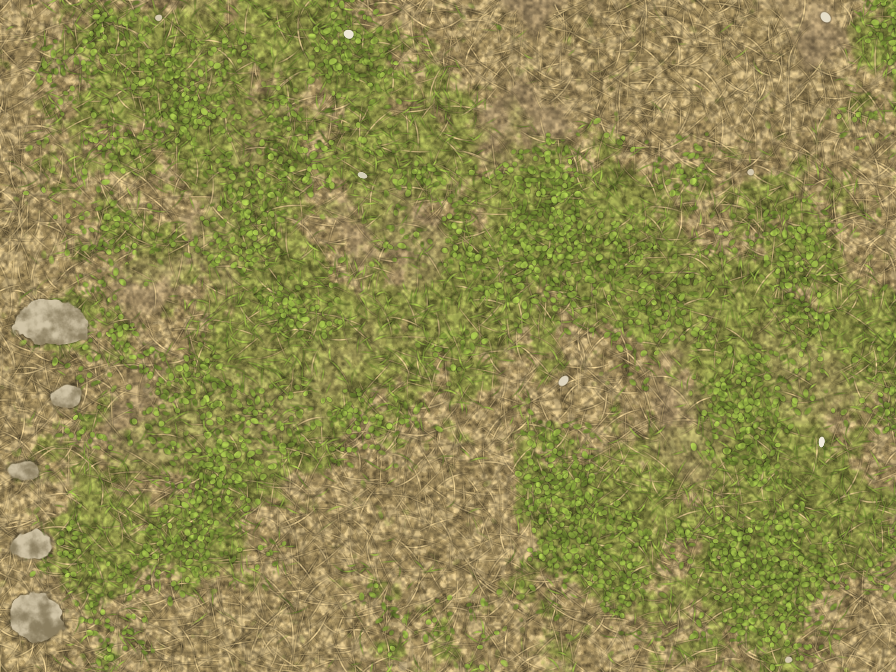
Give the GLSL for this texture, as a Shadertoy shader.

```glsl
const vec3 SOIL_DARK = vec3(0.43, 0.37, 0.24);
const vec3 SOIL_MID = vec3(0.61, 0.53, 0.355);
const vec3 STRAW = vec3(0.79, 0.70, 0.50);
const vec3 BARE_EARTH = vec3(0.59, 0.51, 0.38);
const vec3 TURF_DARK = vec3(0.37, 0.38, 0.18);
const vec3 TURF_MID = vec3(0.53, 0.54, 0.27);
const vec3 TURF_LIGHT = vec3(0.64, 0.67, 0.33);
const vec3 LEAF_DARK = vec3(0.38, 0.46, 0.17);
const vec3 LEAF_LIGHT = vec3(0.62, 0.72, 0.29);
const vec3 STONE_DARK = vec3(0.54, 0.49, 0.37);
const vec3 STONE_LIGHT = vec3(0.82, 0.77, 0.65);
const vec3 PEBBLE = vec3(0.95, 0.93, 0.87);

const float PATCH_SCALE = 4.2;
const float TUFT_SCALE = 32.0;
const float GRAIN_SCALE = 100.0;
const float GRIT_SCALE = 210.0;
const float GRIT_STRENGTH = 0.42;
const float SHADOW_REACH = 0.0025;
const vec2 STRAW_SIZE = vec2(0.025, 0.0010);
const vec2 BLADE_SIZE = vec2(0.011, 0.0012);
const vec2 LEAF_SIZE = vec2(0.0066, 0.0040);
const vec2 PEBBLE_SIZE = vec2(0.009, 0.007);
const int STRAW_LAYERS = 3;
const int BLADE_LAYERS = 2;
const int LEAF_LAYERS = 3;
const int STONES = 5;

float hash(vec2 p) {
    return fract(sin(dot(p, vec2(127.1, 311.7))) * 43758.5453);
}

float noise(vec2 p) {
    vec2 i = floor(p), f = fract(p);
    f = f * f * (3.0 - 2.0 * f);
    return mix(mix(hash(i), hash(i + vec2(1, 0)), f.x),
               mix(hash(i + vec2(0, 1)), hash(i + vec2(1, 1)), f.x), f.y);
}

float fbm(vec2 p) {
    float sum = 0.0, amp = 0.533;
    for (int i = 0; i < 4; i++) {
        sum += amp * noise(p);
        p = mat2(1.6, 1.2, -1.2, 1.6) * p + 7.3;
        amp *= 0.5;
    }
    return sum;
}

vec3 ramp(vec3 dark, vec3 mid, vec3 light, float t) {
    return mix(mix(dark, mid, smoothstep(0.22, 0.48, t)), light, smoothstep(0.5, 0.75, t));
}

// Randomly turned, slightly bent ellipses, one per cell, with a soft shadow
vec3 scatter(vec3 col, vec2 p, float cells, vec2 size, float seed,
             vec3 dark, vec3 light, float cover, float shadow) {
    float px = 0.7 / iResolution.y;
    vec2 home = floor(p * cells);
    for (int k = 0; k < 9; k++) {
        vec2 id = home + vec2(k % 3 - 1, k / 3 - 1);
        vec2 key = id + seed * 17.3;
        float present = smoothstep(0.0, 0.08, cover - hash(key + 3.7));
        vec2 q = p - (id + vec2(hash(key), hash(key + 11.9))) / cells;
        float a = 6.2832 * hash(key + 23.1);
        q = mat2(cos(a), -sin(a), sin(a), cos(a)) * q;
        float tone = hash(key + 31.7);
        vec2 s = size * vec2(mix(0.45, 1.0, hash(key + 41.3)), mix(0.6, 1.15, tone));
        q.y += (tone - 0.5) * 0.3 * q.x * q.x / s.x;
        float d = (length(q / s) - 1.0) * s.y;
        col *= 1.0 - shadow * present * smoothstep(SHADOW_REACH, 0.0, d);
        col = mix(col, mix(dark, light, tone), present * smoothstep(px, -px, d));
    }
    return col;
}

// Weathered stones along the left edge
vec3 addStones(vec3 col, vec2 p) {
    float px = 1.0 / iResolution.y;
    for (int i = 0; i < STONES; i++) {
        float n = float(i);
        float radius = mix(0.016, 0.045, hash(vec2(n, 5.1)));
        vec2 c = vec2(0.02 + 0.13 * hash(vec2(n, 2.3)), mix(0.08, 0.52, n / float(STONES - 1)));
        vec2 q = (p - c) * vec2(0.85, 1.15);
        float d = length(q) - radius * mix(0.5, 1.4, fbm(p * 30.0 + n));
        float tone = fbm(p * 60.0) + 4.0 * q.y;
        vec3 stone = mix(STONE_DARK, STONE_LIGHT, smoothstep(0.2, 0.75, tone));
        col *= 1.0 - 0.25 * smoothstep(0.006, 0.0, d);
        col = mix(col, stone, smoothstep(px, -px, d));
    }
    return col;
}

void mainImage(out vec4 fragColor, in vec2 fragCoord) {
    vec2 p = fragCoord / iResolution.y;

    // Plant cover and bare patches
    float cover = smoothstep(0.36, 0.78, fbm(p * PATCH_SCALE + 4.2) + 0.06 * (0.6 - p.x));
    float bare = smoothstep(0.64, 0.76, fbm(p * 5.0 + 31.0)) * (1.0 - 0.6 * cover);
    float clump = smoothstep(0.35, 0.65, fbm(p * 11.0 + 17.0));

    // Grainy ground with ragged turf
    float grain = fbm(p * GRAIN_SCALE);
    float tuft = 0.5 + 1.5 * (fbm(p * TUFT_SCALE + 9.0) - 0.5);
    vec3 soil = ramp(SOIL_DARK, SOIL_MID, STRAW, grain + 0.06);
    vec3 turf = ramp(TURF_DARK, TURF_MID, TURF_LIGHT, grain + 0.02);
    soil = mix(soil, BARE_EARTH * (0.75 + 0.5 * grain), 0.8 * bare);
    vec3 col = mix(soil, turf, smoothstep(-0.16, 0.16, cover - tuft) * (1.0 - bare));

    // Dry straw, grass blades, broad leaves
    float growth = 1.0 - bare;
    for (int i = 0; i < STRAW_LAYERS; i++)
        col = scatter(col, p, 34.0 + 3.0 * float(i), STRAW_SIZE, float(i) + 1.0,
                      SOIL_MID, STRAW * 1.08, (0.85 - 0.6 * cover) * growth, 0.14);
    for (int i = 0; i < BLADE_LAYERS; i++)
        col = scatter(col, p, 60.0 + 5.0 * float(i), BLADE_SIZE, float(i) + 7.0,
                      LEAF_DARK, LEAF_LIGHT, (0.06 + 0.6 * cover) * growth, 0.14);
    for (int i = 0; i < LEAF_LAYERS; i++)
        col = scatter(col, p, 74.0 + 7.0 * float(i), LEAF_SIZE, float(i) + 13.0,
                      LEAF_DARK, LEAF_LIGHT, (0.02 + 0.65 * cover * clump) * growth, 0.2);

    // Fine grit, then stones and pale pebbles
    col *= 1.02 + GRIT_STRENGTH * (noise(p * GRIT_SCALE + 3.0) - 0.5);
    col = addStones(col, p);
    col = scatter(col, p, 5.0, PEBBLE_SIZE, 29.0, STONE_LIGHT, PEBBLE, 0.32, 0.2);

    fragColor = vec4(clamp(col, 0.0, 1.0), 1.0);
}
```
